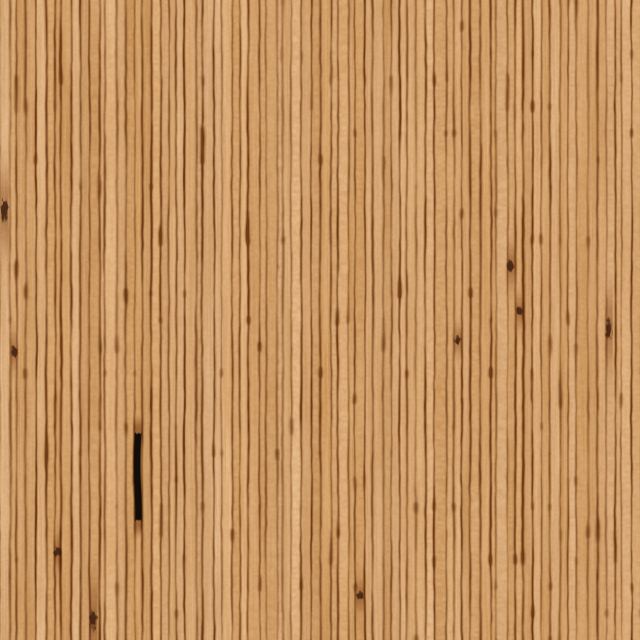
A Shadertoy shader for this texture:

```glsl
float hash(vec2 p) {
    vec3 q = fract(p.xyx * vec3(0.1031, 0.1030, 0.0973));
    q += dot(q, q.yzx + 33.33);
    return fract((q.x + q.y) * q.z);
}

float noise(vec2 p) {
    vec2 i = floor(p), f = fract(p);
    f = f * f * (3.0 - 2.0 * f);
    return mix(mix(hash(i), hash(i + vec2(1, 0)), f.x),
               mix(hash(i + vec2(0, 1)), hash(i + vec2(1, 1)), f.x), f.y);
}

// Horizontal position of a glue seam, wavering along its length
float seamPosition(float id, float y) {
    float phase = 6.283 * hash(vec2(id, 3.0));
    return id + 0.5 * (hash(vec2(id, 7.0)) - 0.5)
         + 0.035 * sin(y * 9.0 + phase) + 0.025 * sin(y * 31.0 + phase * 5.0)
         + 0.07 * (noise(vec2(id * 9.0, y * 55.0)) - 0.5);
}

void mainImage(out vec4 fragColor, in vec2 fragCoord) {
    vec2 uv = fragCoord / iResolution.xy;
    float x = uv.x * 72.0, y = uv.y;

    // Seams: find the strip and gather the darkness of nearby glue lines
    float strip = floor(x) - 4.0, seam = 0.0;
    for (int k = -3; k <= 2; k++) {
        float id = floor(x) + float(k);
        if (hash(vec2(id, 11.0)) < 0.07) continue;
        float d = x - seamPosition(id, y);
        if (d > 0.0) strip = id;
        float stain = noise(vec2(id * 7.0, y * 11.0));
        float fleck = noise(vec2(id * 5.0 + 80.0, y * 60.0));
        float blot = smoothstep(0.86, 1.0, noise(vec2(id * 3.0 + 40.0, y * 24.0)));
        float width = 0.10 + 0.05 * hash(vec2(id, 17.0)) + 0.03 * stain + 0.09 * blot;
        float strength = mix(0.48, 0.95, hash(vec2(id, 19.0)))
                       * (0.5 + 0.6 * stain + 0.3 * fleck) + 0.3 * blot;
        seam = max(seam, strength * exp(-d * d / (width * width)));
    }

    // Strip tone, fine cross grain and long streaks
    float kind = hash(vec2(strip, 23.0));
    float crossGrain = noise(vec2(x * 1.6 + strip * 13.0, y * 240.0)) - 0.5;
    float streak = noise(vec2(x * 6.0, y * 14.0 + strip * 5.0)) - 0.5;
    float speckle = noise(vec2(x * 5.0, y * 330.0)) - 0.5;
    float drift = noise(vec2(strip * 4.0, y * 5.0)) - 0.5;
    float tone = 0.2 + 0.62 * hash(vec2(strip, 29.0)) + 0.3 * drift
               + 0.45 * kind * crossGrain + 0.5 * (1.0 - kind) * streak + 0.25 * speckle;
    tone += 0.35 * step(0.9, kind);
    vec3 wood = mix(vec3(0.78, 0.575, 0.355), vec3(0.885, 0.71, 0.52), tone);
    wood += vec3(0.012, 0.0, -0.022) * (hash(vec2(strip, 31.0)) - 0.4);
    vec3 color = mix(wood, vec3(0.43, 0.23, 0.08), min(seam, 1.0));

    // Knots with a reddish halo drawn out along the strip
    for (int k = 0; k < 9; k++) {
        float n = float(k);
        vec2 center = vec2(floor(72.0 * hash(vec2(n, 41.0))) + 0.5, hash(vec2(n, 43.0)));
        float size = mix(0.007, 0.02, hash(vec2(n, 47.0)));
        vec2 q = vec2((x - center.x) / 0.48, (y - center.y) / size);
        float ragged = 0.7 * (noise(vec2(x * 4.0, y * 170.0)) - 0.5);
        float halo = (1.0 - smoothstep(0.7, 1.15, abs(q.x))) * exp(-q.y * q.y / 9.0);
        float core = 1.0 - smoothstep(0.45, 1.0, length(q) + ragged);
        color = mix(color, color * vec3(0.8, 0.7, 0.6), halo);
        color = mix(color, vec3(0.23, 0.12, 0.06), 0.85 * core);
    }

    // Open slot where a piece of veneer is missing
    vec2 gap = abs(vec2(x - 15.5 - 0.08 * sin(y * 40.0), y - 0.255));
    float ends = 0.005 * noise(vec2(x * 5.0, 2.0));
    float slot = (1.0 - smoothstep(0.28, 0.48, gap.x))
               * (1.0 - smoothstep(0.070, 0.074, gap.y + ends));
    float rim = (1.0 - smoothstep(0.4, 0.65, gap.x))
              * (1.0 - smoothstep(0.075, 0.1, gap.y));
    color = mix(color, color * vec3(0.75, 0.64, 0.52), rim);
    color = mix(color, vec3(0.07, 0.05, 0.03), slot);

    fragColor = vec4(color, 1.0);
}
```
